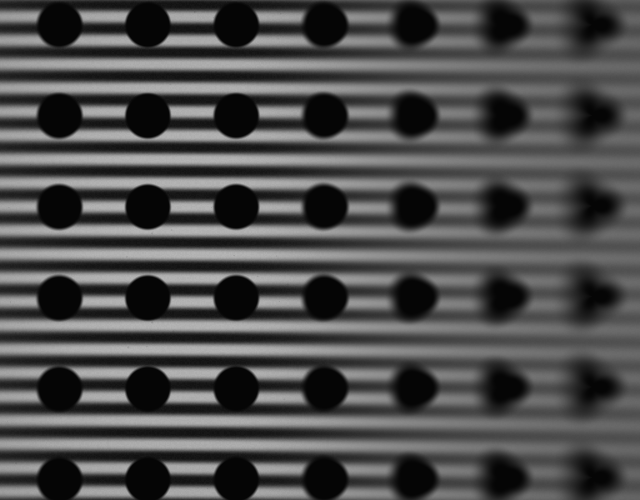
Give the GLSL for this pattern, as a WebGL 1 fragment shader.

```glsl
precision highp float;
// Black discs on a 7 by 6 grid over soft horizontal stripes, losing focus
// toward the right. One blur value widens the disc edges and flattens the
// stripes; cellular dust and fine grain add wear. Units: canvas height = 1.

uniform vec2 u_resolution;

const float STRIPE_PITCH = 0.0475;
const float STRIPE_START = 0.0333;  // first bright centre, from the top
const float STRIPE_DROOP = 0.013;
const float STRIPE_SOFTNESS = 0.95;
const float STRIPE_BLUR = 10.0;

const vec2 DISC_START = vec2(0.119, 0.050);
const vec2 DISC_SPACING = vec2(0.1768, 0.182);
const float DISC_COLUMNS = 7.0;
const float DISC_RADIUS = 0.045;
const float DISC_TILT = 0.006;
const float EDGE_SOFTNESS = 0.0035;
const float EDGE_BLUR = 0.052;
const float COMA = 0.013;           // three-lobed distortion of blurred discs

const float FOCUS_X = 0.38;
const float LEFT_BLUR = 0.4;
const float WIDTH = 1.28;

const float BLACK = 0.02;
const float STRIPE_DARK = 0.085;
const float STRIPE_LIGHT = 0.70;
const float GRAIN = 0.022;
const float DUST_CELL = 0.045;
const float DUST_DEPTH = 0.09;

float hash(vec2 p) {
  vec3 q = fract(vec3(p.xyx) * 0.1031);
  q += dot(q, q.yzx + 33.33);
  return fract((q.x + q.y) * q.z);
}

// Squared distance from the focal column, weaker on the left.
float defocus(float x) {
  float d = x - FOCUS_X;
  return d * d * (d < 0.0 ? LEFT_BLUR : 1.0);
}

// A wide smoothstep lowers the contrast as the blur grows.
float stripes(vec2 p, float blur) {
  float bend = p.x / WIDTH;
  float shift = STRIPE_DROOP * bend * bend * mix(0.4, 1.0, p.y);
  float wave = cos(6.28318 * (p.y - STRIPE_START - shift) / STRIPE_PITCH);
  float soft = STRIPE_SOFTNESS + STRIPE_BLUR * blur;
  return mix(STRIPE_DARK, STRIPE_LIGHT, smoothstep(-soft, soft, wave));
}

// Light passing the nearest disc: 0 inside, 1 outside.
float discLight(vec2 p) {
  float bend = p.x / WIDTH;
  p.y += DISC_TILT * bend * bend * p.y;
  vec2 id = floor((p - DISC_START) / DISC_SPACING + 0.5);
  id.x = clamp(id.x, 0.0, DISC_COLUMNS - 1.0);
  vec2 centre = DISC_START + id * DISC_SPACING;
  float blur = defocus(centre.x);
  vec2 q = p - centre;
  q.x -= 0.008 * blur;
  float dist = length(q);
  float c = q.x / max(dist, 0.0001);
  float lobes = 4.0 * c * c * c - 3.0 * c;
  float radius = DISC_RADIUS + COMA * blur * lobes;
  float soft = EDGE_SOFTNESS + EDGE_BLUR * blur * (1.0 - 0.35 * c);
  soft = max(soft, 1.0 / u_resolution.y);
  return smoothstep(-soft, soft, dist - radius);
}

// Rare small specks, one candidate per cell.
float dust(vec2 p) {
  vec2 cell = floor(p / DUST_CELL);
  vec2 seed = vec2(hash(cell + 3.7), hash(cell + 19.1));
  vec2 q = fract(p / DUST_CELL) - mix(vec2(0.2), vec2(0.8), seed);
  float size = mix(0.03, 0.07, seed.x);
  float present = step(0.78, hash(cell + 41.3));
  return present * (1.0 - smoothstep(size * 0.4, size, length(q)));
}

void main() {
  vec2 p = gl_FragCoord.xy / u_resolution.y;
  p.y = 1.0 - p.y;
  float blur = defocus(p.x);

  float shade = stripes(p, blur);

  // Uneven light: dimmer at the far right and near the top and bottom.
  float side = smoothstep(0.75, WIDTH, p.x);
  float rise = p.y - 0.5;
  shade *= 1.0 - 0.06 * side - 0.25 * rise * rise;

  // Wear is visible only where the stripes are in focus.
  float sharp = 1.0 - smoothstep(0.0, 0.15, blur);
  shade -= DUST_DEPTH * dust(p) * sharp * shade;
  shade += GRAIN * (hash(floor(p * 400.0)) - 0.5) * mix(0.4, 1.0, sharp);

  shade = mix(BLACK, shade, discLight(p));
  gl_FragColor = vec4(vec3(shade), 1.0);
}
```
